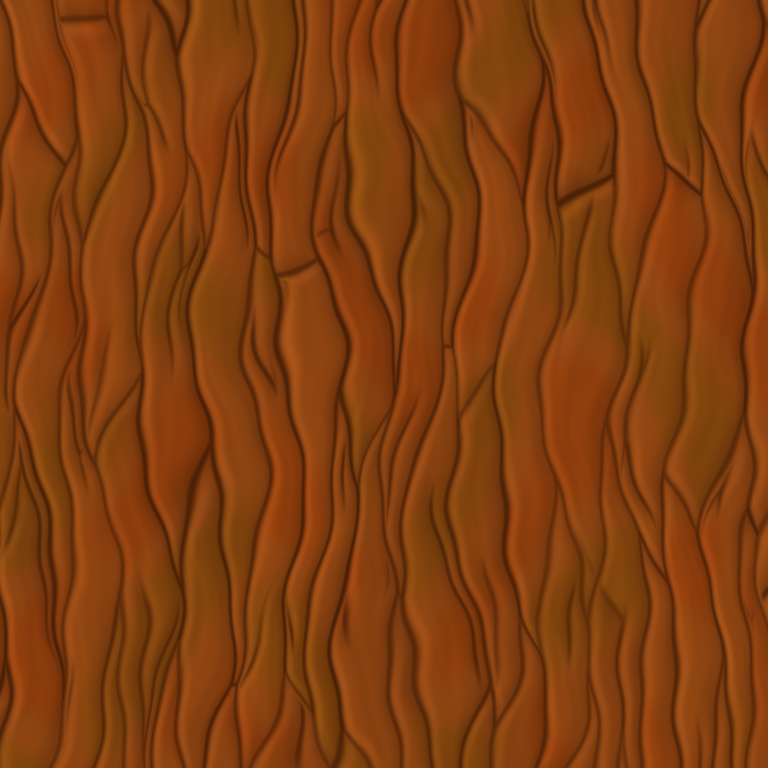
A WebGL 1 fragment shader for this texture:

```glsl
precision highp float;
// Painted tree bark: long pointed plates parted by dark, wavering grooves.
// Stretched cellular noise on a brick grid gives the plates; each groove is
// shaded on its left and lit on its right. A second layer adds fading cracks.

uniform vec2 u_resolution;

float hash(vec2 p) {
  return fract(sin(dot(p, vec2(41.7, 289.3))) * 9173.7);
}

// Scattered centre of one plate, with every other row shifted by half a cell.
vec2 plateCentre(vec2 cell, float seed) {
  vec2 jitter = vec2(hash(cell + seed), hash(cell + seed + 17.3)) - 0.5;
  return cell + 0.5 + vec2(0.5 * mod(cell.y, 2.0), 0.0) + jitter * vec2(0.65, 0.8);
}

// Returns groove darkness, rim light, distance to the edge and a plate hash.
vec4 plates(vec2 p, vec2 scale, float seed) {
  vec2 q = p * scale;
  vec2 stretch = vec2(1.0, 0.6);
  vec2 home = floor(q), toHome = vec2(0.0);
  float nearest = 1e3;
  for (int j = -2; j <= 2; j++) {
    for (int i = -2; i <= 2; i++) {
      vec2 cell = floor(q) + vec2(float(i), float(j));
      vec2 toSite = (plateCentre(cell, seed) - q) * stretch;
      float dist = dot(toSite, toSite);
      if (dist < nearest) {
        nearest = dist;
        home = cell;
        toHome = toSite;
      }
    }
  }

  float id = hash(home + seed + 5.1);
  float groove = 0.0, rim = 0.0, edge = 1.0;
  for (int j = -2; j <= 2; j++) {
    for (int i = -2; i <= 2; i++) {
      if (i == 0 && j == 0) continue;
      vec2 cell = home + vec2(float(i), float(j));
      vec2 toSite = (plateCentre(cell, seed) - q) * stretch;
      vec2 across = toSite - toHome;
      // Distance to the shared border, in canvas units.
      vec2 slope = across * stretch * scale;
      float d = dot(0.5 * (toSite + toHome), across) / length(slope);
      float litSide = smoothstep(-0.25, 0.25, -normalize(slope).x);
      float strength = 0.6 + 0.4 * fract(id + hash(cell + seed + 5.1));
      float core = exp(-d * d / 0.000016);
      float shadow = 0.62 * exp(-d / 0.012) * (1.0 - litSide);
      float glow = exp(-pow((d - 0.0095) / 0.0055, 2.0)) * litSide;
      groove = max(groove, strength * max(core, shadow));
      rim = max(rim, strength * glow);
      edge = min(edge, d);
    }
  }
  return vec4(groove, rim, edge, id);
}

// Bends the upright grain with layered sines.
vec2 bendGrain(vec2 p) {
  float sway = 0.017 * sin(p.y * 10.0 + 3.0 * sin(p.x * 5.0 + 1.0));
  sway += 0.008 * sin(p.y * 23.0 + p.x * 19.0 + 2.0);
  sway += 0.0025 * sin(p.y * 57.0 - p.x * 31.0);
  float lift = 0.035 * sin(p.x * 17.0 + 2.0 * sin(p.y * 4.0));
  return p + vec2(sway, lift);
}

void main() {
  vec2 uv = gl_FragCoord.xy / u_resolution;
  vec2 p = bendGrain(uv);
  vec4 bark = plates(p, vec2(13.0, 2.7), 3.0);
  vec4 crack = plates(p + vec2(0.31, 0.17), vec2(10.0, 2.3), 61.0);

  // Cracks run out inside the plates and join the main grooves.
  float fade = sin(p.y * 13.0 + 4.0 * sin(p.x * 9.0) + bark.w * 6.3);
  float crackMask = smoothstep(-0.35, 0.5, fade) * smoothstep(0.0, 0.012, bark.z);
  float groove = max(bark.x, crack.x * crackMask * 0.9);
  float rim = max(bark.y, crack.y * crackMask * 0.8);

  // Soft brush streaks and patches, shifted from plate to plate.
  float phase = bark.w * 40.0;
  float streak = sin(p.x * 150.0 + phase + 1.6 * sin(p.y * 12.0 + phase));
  streak += 0.6 * sin(p.x * 330.0 - phase + 2.0 * sin(p.y * 19.0 + p.x * 30.0));
  float patchTone = sin(uv.x * 22.0 + 2.0 * sin(uv.y * 11.0) + phase * 0.1);
  patchTone += sin(uv.y * 16.0 + 2.5 * sin(uv.x * 13.0 + 1.0));

  vec3 brown = vec3(0.56, 0.27, 0.07);
  vec3 olive = vec3(0.51, 0.27, 0.05);
  vec3 russet = vec3(0.56, 0.235, 0.045);
  vec3 color = mix(brown, olive, smoothstep(0.1, 1.5, patchTone));
  color = mix(color, russet, 0.8 * smoothstep(0.3, 1.6, -patchTone));
  color *= 1.0 + 0.022 * streak + 0.07 * (bark.w - 0.5);
  color += rim * vec3(0.085, 0.05, 0.028);
  color = mix(color, vec3(0.25, 0.105, 0.018), 0.9 * groove);
  gl_FragColor = vec4(color, 1.0);
}
```
